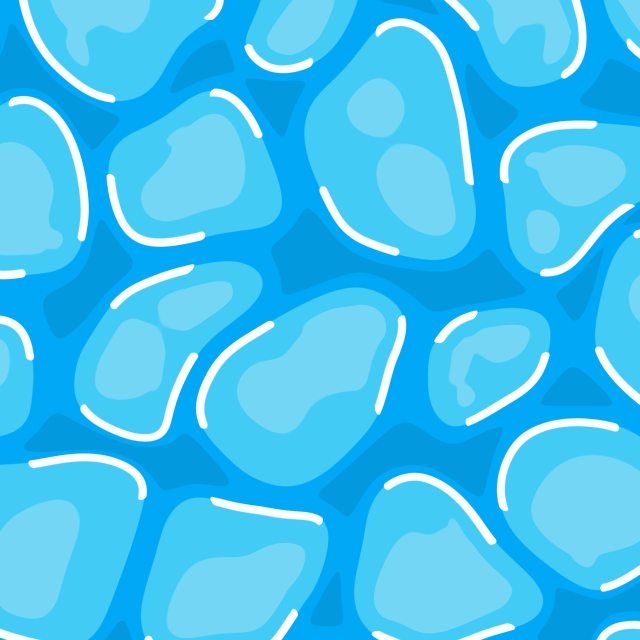
Give the GLSL for this texture, as a WebGL 1 fragment shader.

```glsl
precision highp float;
uniform vec2 u_resolution;

#define CELLS 3.5
#define SHARPNESS 6.2
#define JITTER 0.44
#define WARP 0.32
#define BLOB_LEVEL 0.2
#define DEEP_LEVEL -0.34
#define STROKE_RADIUS 0.0062
#define STROKE_INSET 0.003
#define LIGHT_MARGIN 0.03

const float TAU = 6.2831853;
const vec3 CHANNEL = vec3(0.00, 0.66, 0.96);
const vec3 DEEP = vec3(0.01, 0.60, 0.87);
const vec3 BLOB = vec3(0.26, 0.80, 0.96);
const vec3 LIGHT = vec3(0.45, 0.84, 0.96);
const vec3 FOAM = vec3(0.99, 1.00, 1.00);

struct Site {
  vec2 id;      // grid cell of the dominant blob
  vec2 offset;  // warped position relative to its centre
  vec2 axis;    // half of its spine
};

float hash(vec2 p) {
  vec3 q = fract(p.xyx * vec3(0.1031, 0.1030, 0.0973));
  q += dot(q, q.yzx + 33.33);
  return fract((q.x + q.y) * q.z);
}

float noise(vec2 p) {
  vec2 i = floor(p), f = fract(p);
  f = f * f * f * (f * (f * 6.0 - 15.0) + 10.0);
  vec2 e = vec2(0.0, 1.0);
  return mix(mix(hash(i), hash(i + e.yx), f.x),
             mix(hash(i + e.xy), hash(i + e.yy), f.x), f.y);
}

float smoothMin(float a, float b, float k) {
  float h = max(k - abs(a - b), 0.0) / k;
  return min(a, b) - h * h * k * 0.25;
}

float cover(float d) {
  float aa = 0.8 / min(u_resolution.x, u_resolution.y);
  return 1.0 - smoothstep(-aa, aa, d);
}

// Soft cell field: high inside blobs, near 0 in channels, lowest at junctions
float cellField(vec2 uv, out Site site) {
  vec2 p = uv * CELLS + 20.0;
  p += WARP * (vec2(noise(p * 1.4), noise(p * 1.4 + 57.0)) - 0.5);
  vec2 base = floor(p);
  float sum = 0.0, squares = 0.0, best = -1.0;
  for (int j = -2; j <= 2; j++) {
    for (int i = -2; i <= 2; i++) {
      vec2 id = base + vec2(float(i), float(j));
      vec2 centre = id + 0.5 + JITTER * (vec2(hash(id), hash(id + 91.0)) - 0.5);
      centre.x += 0.5 * mod(id.y, 2.0) - 0.25;
      float turn = TAU * hash(id + 17.0);
      vec2 axis = mix(0.1, 0.28, hash(id + 43.0)) * vec2(cos(turn), sin(turn));
      vec2 offset = p - centre;
      vec2 spine = offset - axis * clamp(dot(offset, axis) / dot(axis, axis), -1.0, 1.0);
      float reach = pow(dot(spine, spine) + 0.0001, 0.75) - 0.12 * hash(id + 71.0);
      float w = exp(-SHARPNESS * reach);
      sum += w;
      squares += w * w;
      if (w > best) {
        best = w;
        site = Site(id, offset, axis);
      }
    }
  }
  return log(squares / max(sum * sum - squares, squares * 0.00001));
}

// Merged discs along the spine of a blob, in canvas units
float lightShape(Site s) {
  vec2 side = normalize(vec2(-s.axis.y, s.axis.x));
  float big = length(s.offset - s.axis * 0.7) - mix(0.2, 0.29, hash(s.id + 5.0));
  float small = length(s.offset + s.axis * 1.1) - mix(0.13, 0.22, hash(s.id + 7.0));
  float bump = length(s.offset - s.axis * 0.4 - side * 0.3) - 0.08;
  return smoothMin(smoothMin(big, small, 0.12), bump, 0.06) / CELLS;
}

// Two round-capped dashes that follow the rim of a blob
float strokeShape(Site s, float rim, vec2 normal) {
  float radius = length(s.offset);
  float u = atan(s.offset.y, s.offset.x) / TAU * 2.0 + hash(s.id + 3.0);
  float dash = mod(floor(u), 2.0);
  float halfLength = mix(0.14, 0.34, hash(s.id + 11.0 + dash * 5.0));
  float past = max(abs(fract(u) - 0.5) - halfLength, 0.0) * TAU * 0.5;
  float facing = max(abs(dot(normal, s.offset / max(radius, 0.001))), 0.35);
  float along = past * radius / (CELLS * facing);
  return length(vec2(along, rim - STROKE_INSET)) - STROKE_RADIUS;
}

void main() {
  vec2 uv = gl_FragCoord.xy / min(u_resolution.x, u_resolution.y);
  Site site, unused;
  float f = cellField(uv, site);
  vec2 e = vec2(0.001, 0.0);
  vec2 slope = vec2(cellField(uv + e, unused) - f, cellField(uv + e.yx, unused) - f) / e.x;
  float steep = max(length(slope), 0.5);
  float rim = (f - BLOB_LEVEL) / steep;

  // Channels with darker pools where they meet
  float level = DEEP_LEVEL + 0.22 * (noise(uv * 9.0 + 4.0) - 0.5);
  vec3 colour = mix(CHANNEL, DEEP, cover((f - level) / steep));

  // Blobs, their light middles and the foam strokes
  colour = mix(colour, BLOB, cover(-rim));
  float light = -smoothMin(-lightShape(site), rim - LIGHT_MARGIN, 0.02);
  colour = mix(colour, LIGHT, cover(light));
  colour = mix(colour, FOAM, cover(strokeShape(site, rim, slope / steep)));
  gl_FragColor = vec4(colour, 1.0);
}
```
